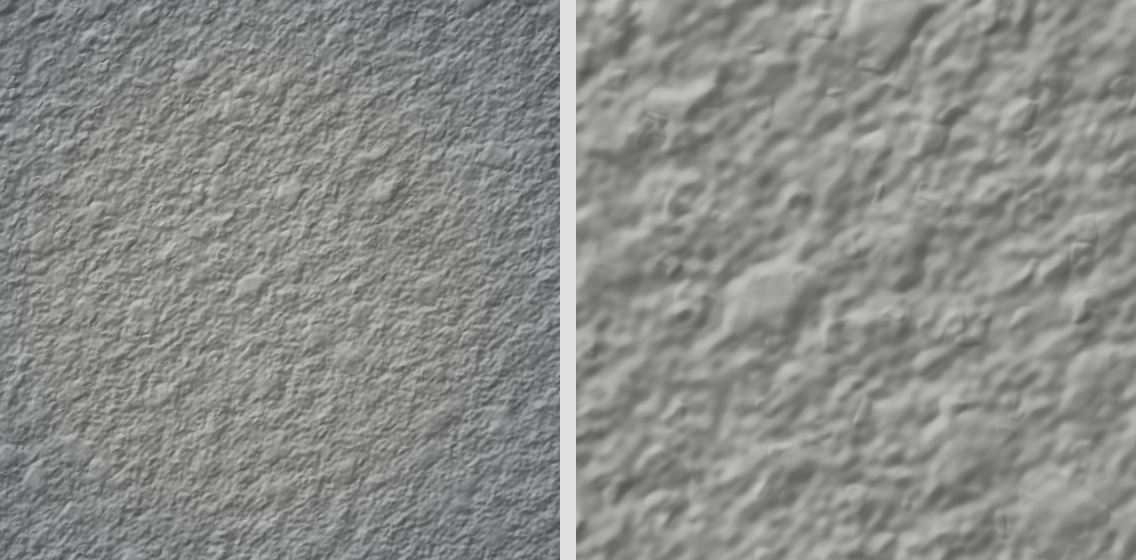
Left: the whole. Right: its middle third, enlarged.
A WebGL 1 fragment shader for this texture:

```glsl
precision highp float;
// Rough grey stucco wall: fine grain, pebbles and lumps lit from the upper left.
uniform vec2 u_resolution;

#define GRAIN_SCALE 62.0
#define FINE_SCALE 116.0
#define LUMP_SCALE 17.0
#define PEBBLE_SCALE 41.0
#define LUMP_HEIGHT 0.024
#define PEBBLE_HEIGHT 0.0075
#define GRAIN_ANGLE 0.66
#define GRAIN_STRETCH 1.18
#define SLOPE_STEP 0.0013
#define CONTRAST 0.094
#define BASE_GREY 0.565
#define VIGNETTE 0.23

const vec2 LIGHT_DIR = vec2(-0.58, 0.81);

float hash(vec2 p) {
    return fract(sin(dot(p, vec2(127.1, 311.7))) * 43758.5453);
}

vec2 hash2(vec2 p) {
    return vec2(hash(p), hash(p + 57.3));
}

// Gradient noise, roughly -0.7 to 0.7
float noise(vec2 p) {
    vec2 cell = floor(p);
    vec2 f = p - cell;
    vec2 u = f * f * f * (f * (f * 6.0 - 15.0) + 10.0);
    vec2 right = vec2(1.0, 0.0);
    vec2 up = vec2(0.0, 1.0);
    float a = dot(hash2(cell) * 2.0 - 1.0, f);
    float b = dot(hash2(cell + right) * 2.0 - 1.0, f - right);
    float c = dot(hash2(cell + up) * 2.0 - 1.0, f - up);
    float d = dot(hash2(cell + 1.0) * 2.0 - 1.0, f - 1.0);
    return mix(mix(a, b, u.x), mix(c, d, u.x), u.y);
}

// Axes along and across the grain, stretched along it
vec2 grainSpace(vec2 p) {
    float c = cos(GRAIN_ANGLE);
    float s = sin(GRAIN_ANGLE);
    return vec2((c * p.x + s * p.y) / GRAIN_STRETCH, c * p.y - s * p.x);
}

// Rounded lumps of varied size, one per chosen cell, with wobbly outlines
float lumps(vec2 q, float share) {
    q += 0.45 * vec2(noise(q * 2.3), noise(q * 2.3 + 19.0));
    vec2 cell = floor(q);
    float height = 0.0;
    for (int y = -1; y <= 1; y++) {
        for (int x = -1; x <= 1; x++) {
            vec2 id = cell + vec2(float(x), float(y));
            float radius = mix(0.22, 0.55, hash(id + 8.7));
            float present = step(hash(id + 3.1), share);
            float dist = length(q - id - hash2(id + 21.0)) / radius;
            float dome = 1.0 - smoothstep(0.25, 1.0, dist);
            height = max(height, present * dome * radius * 2.0);
        }
    }
    return height;
}

// Coarseness of the plaster, rising towards the upper left
float coarseness(vec2 p) {
    return clamp(0.5 + 0.6 * (0.5 - p.x) + 0.5 * (p.y - 0.5), 0.0, 1.0);
}

// Wall height in canvas units
float relief(vec2 p) {
    vec2 g = grainSpace(p);
    float coarse = coarseness(p);
    float lump = lumps(g * LUMP_SCALE, 0.42);
    float pebble = lumps(g * PEBBLE_SCALE + 5.0, 0.55);
    float medium = noise(g * GRAIN_SCALE) * mix(0.85, 1.1, coarse) / GRAIN_SCALE;
    float fine = noise(g * FINE_SCALE + 31.0) * mix(1.2, 0.9, coarse) / FINE_SCALE;
    float broad = noise(g * 27.0 + 7.0) * 0.7 / 27.0;
    float grain = medium + fine + pebble * PEBBLE_HEIGHT * mix(0.6, 1.1, coarse);
    grain *= 1.0 - 0.65 * min(lump, 1.0);
    return grain + broad + lump * LUMP_HEIGHT * mix(0.35, 1.0, coarse);
}

void main() {
    vec2 p = gl_FragCoord.xy / u_resolution;

    // Slope facing the light, softly limited
    vec2 offset = LIGHT_DIR * SLOPE_STEP;
    float slope = (relief(p - offset) - relief(p + offset)) / (2.0 * SLOPE_STEP);
    float shade = slope * inversesqrt(1.0 + 0.13 * slope * slope);

    // Raised lumps catch more light; hollows and stains stay dim
    float raised = lumps(grainSpace(p) * LUMP_SCALE, 0.42) * coarseness(p);
    float mottle = 0.045 * noise(p * 13.0) + 0.04 * noise(p * 5.0 + 11.0);

    // Darker, cooler edges
    vec2 fromCentre = p - vec2(0.45, 0.48);
    float edge = dot(fromCentre, fromCentre);
    float grey = BASE_GREY - VIGNETTE * edge + CONTRAST * shade + mottle + 0.03 * raised;
    vec3 warmTint = vec3(1.0, 1.004, 0.985);
    vec3 coolTint = vec3(0.975, 1.0, 1.015);
    vec3 colour = grey * mix(warmTint, coolTint, smoothstep(0.05, 0.4, edge));

    gl_FragColor = vec4(colour, 1.0);
}
```
